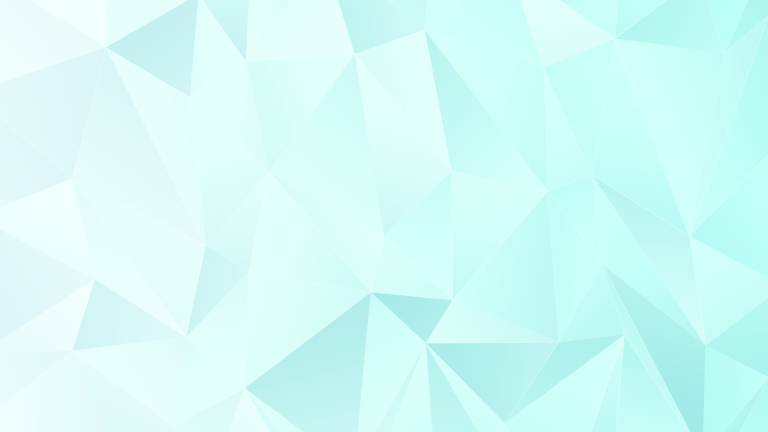
Write a WebGL 1 fragment shader that draws this background.

```glsl
precision highp float;

uniform vec2 u_resolution;

#define CELL vec2(0.205, 0.260)
#define JITTER 0.37
#define PALE vec3(0.945, 1.0, 0.995)
#define MINT vec3(0.725, 1.0, 0.965)
#define COOL_SHADE vec3(0.80, 0.93, 0.955)
#define TEAL_SHADE vec3(0.56, 0.87, 0.87)
#define SHADE_AMOUNT 0.62
#define LIGHT_AMOUNT 0.85
#define SHADOW_CENTER vec2(0.78, 0.27)
#define SEAM_WIDTH 0.0022
#define SEAM_GLOW 0.38

float hash(vec2 p) {
  return fract(sin(dot(p, vec2(127.1, 311.7))) * 43758.547);
}

vec2 hash2(vec2 p) {
  return vec2(hash(p), hash(p + 37.3));
}

float cross2(vec2 a, vec2 b) {
  return a.x * b.y - a.y * b.x;
}

// Jittered lattice point; odd columns are raised by half a cell
vec2 latticeVertex(vec2 id) {
  vec2 jitter = (hash2(id) * 2.0 - 1.0) * JITTER;
  return (id + vec2(0.0, 0.5 * mod(id.x, 2.0)) + jitter) * CELL;
}

// Distance to the line ab, positive on the side of the inner point
float edgeDistance(vec2 p, vec2 a, vec2 b, vec2 inner) {
  vec2 edge = normalize(b - a);
  return cross2(edge, p - a) * sign(cross2(edge, inner - a));
}

float triangleDistance(vec2 p, vec2 a, vec2 b, vec2 c) {
  return min(edgeDistance(p, a, b, c),
         min(edgeDistance(p, b, c, a), edgeDistance(p, c, a, b)));
}

// Facet tint: pale to mint across the canvas, with random shade and light
vec3 facetColor(vec2 p, vec2 center, vec2 seed, float aspect) {
  vec2 place = center / vec2(aspect, 1.0);
  float across = clamp(place.x, 0.0, 1.0);
  float angle = 6.2832 * hash(seed + 5.1);
  float slope = dot(p - center, vec2(cos(angle), sin(angle)));

  vec2 tone = hash2(seed + 11.7);
  vec2 offset = place - SHADOW_CENTER;
  float cluster = exp(-dot(offset, offset) * 28.0);
  float shade = SHADE_AMOUNT * pow(tone.x, 4.0) + 0.4 * cluster * tone.x;
  float light = LIGHT_AMOUNT * pow(tone.y, 4.0) * (1.0 - 0.55 * across);
  light *= 1.0 - tone.x * tone.x;

  vec3 color = mix(PALE, MINT, across);
  vec3 shadeColor = mix(COOL_SHADE, TEAL_SHADE, smoothstep(0.0, 0.45, across));
  color = mix(color, shadeColor, clamp(shade + 0.9 * slope, 0.0, 0.95));
  return mix(color, vec3(1.0), clamp(light - 0.7 * slope, 0.0, 1.0));
}

// Add one antialiased facet; alpha holds the summed coverage
void addFacet(inout vec4 sum, vec2 p, vec2 a, vec2 b, vec2 c,
              vec2 seed, float aspect) {
  float pixel = 1.0 / u_resolution.y;
  float inside = triangleDistance(p, a, b, c);
  float coverage = clamp(0.5 + inside / pixel, 0.0, 1.0);
  if (coverage > 0.0) {
    vec3 color = facetColor(p, (a + b + c) / 3.0, seed, aspect);
    float seam = 1.0 - smoothstep(0.0, max(SEAM_WIDTH, pixel), inside);
    color = mix(color, vec3(1.0), seam * SEAM_GLOW * hash(seed + 23.9));
    sum += vec4(color, 1.0) * coverage;
  }
}

void main() {
  float aspect = u_resolution.x / u_resolution.y;
  vec2 p = gl_FragCoord.xy / u_resolution.y;
  vec2 home = floor(p / CELL);
  vec4 sum = vec4(0.0);

  for (int j = -1; j <= 1; j++) {
    for (int i = -1; i <= 1; i++) {
      vec2 id = home + vec2(float(i), float(j));
      vec2 a = latticeVertex(id);
      vec2 b = latticeVertex(id + vec2(1.0, 0.0));
      vec2 c = latticeVertex(id + vec2(1.0, 1.0));
      vec2 d = latticeVertex(id + vec2(0.0, 1.0));

      // Split along a diagonal that lies inside the quad
      bool acInside = cross2(c - a, b - a) * cross2(c - a, d - a) < 0.0;
      bool bdInside = cross2(d - b, c - b) * cross2(d - b, a - b) < 0.0;
      if (!acInside || (bdInside && hash(id + 71.3) < 0.5)) {
        vec2 first = a;
        a = b;
        b = c;
        c = d;
        d = first;
      }
      addFacet(sum, p, a, b, c, id, aspect);
      addFacet(sum, p, a, c, d, id + 0.43, aspect);
    }
  }

  gl_FragColor = vec4(sum.rgb / max(sum.a, 0.001), 1.0);
}
```
